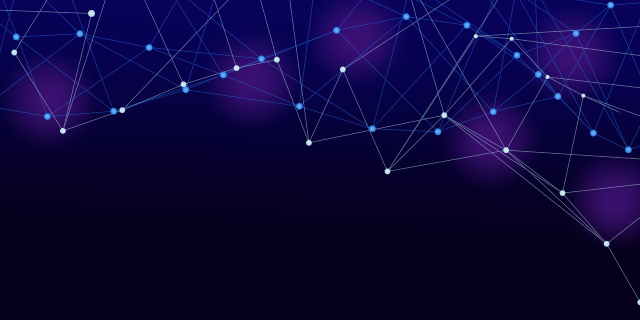
Write a WebGL 1 fragment shader that draws this background.

```glsl
precision highp float;
// Night-blue background with violet glows and a hanging network of linked dots.
uniform vec2 u_resolution;

// Colours
const vec3 SKY_TOP = vec3(0.030, 0.010, 0.350);
const vec3 SKY_LOW = vec3(0.022, 0.000, 0.115);
const vec3 GLOW = vec3(0.270, 0.075, 0.480);
const vec3 BLUE_LINE = vec3(0.120, 0.400, 0.850);
const vec3 PALE_LINE = vec3(0.650, 0.800, 0.850);
const vec3 BLUE_DOT = vec3(0.160, 0.560, 0.970);
const vec3 PALE_DOT = vec3(0.780, 0.940, 0.960);

// Sizes, in canvas heights
const float GLOW_RADIUS = 0.165;
const float LINE_HALF_WIDTH = 0.0010;
const float BLUE_RADIUS = 0.0105;
const float PALE_RADIUS = 0.0090;
const float LINE_ALPHA = 0.60;
const float RIGHT_EDGE = 2.05;
const vec2 LONE_NODE = vec2(0.286, 0.042);

// Counts
const int GLOWS = 6;
const int FRINGE = 14;
const int BLUES = 24;
const int HUBS = 4;

float pixel; // size of one pixel in canvas heights

float hash(float n) {
  return fract(sin(n * 12.9898) * 43758.547);
}

// Positions are (x, depth below the top edge).
vec2 glowCentre(float i) {
  float x = 0.21 + 0.56 * i - 0.042 * i * i + 0.06 * cos(2.62 * (i - 1.05));
  float high = 0.312 - 0.159 * i + 0.031 * i * i;
  float low = 0.156 + 0.094 * i;
  return vec2(x, mix(high, low, mod(i, 2.0)));
}

// Lower rim: a dip at the left, two teeth in the middle, a fall at the right.
vec2 fringeNode(float i) {
  float x = 0.099 + 0.1458 * i + 0.057 * cos(0.86 * (i - 4.0));
  float fall = max(i - 5.0, 0.0);
  float tooth = (1.0 - mod(i, 2.0)) * step(abs(i - 7.0), 1.5);
  return vec2(x, 0.164 + 0.245 * i * exp(1.0 - i) + 0.0122 * fall * fall + 0.26 * tooth);
}

// Zigzag of blue nodes whose swing grows to the right.
vec2 blueNode(float i) {
  float x = 0.2135 + 0.109 * i - 0.00094 * i * i + 0.073 * cos(0.3 * (i - 12.0));
  return vec2(x, 0.234 + (0.13 + 0.0052 * i) * cos(2.827 * i));
}

vec2 hubNode(float i) {
  return vec2(1.487 + 0.112 * i, 0.078 + 0.073 * i + 0.035 * cos(2.6 * i));
}

// Point just above the canvas where a strand leaves it.
vec2 exitAbove(vec2 node, float lean) {
  return vec2(node.x + lean, -0.03);
}

float link(vec2 p, vec2 a, vec2 b) {
  vec2 ab = b - a;
  float t = clamp(dot(p - a, ab) / dot(ab, ab), 0.0, 1.0);
  return clamp(0.5 + (LINE_HALF_WIDTH - length(p - a - ab * t)) / pixel, 0.0, 1.0);
}

// Dot with a brighter core
vec3 addDot(vec3 col, vec2 p, vec2 centre, float radius, vec3 tint) {
  float d = length(p - centre);
  float disc = clamp(0.5 + (radius - d) / pixel, 0.0, 1.0);
  float core = 1.0 - smoothstep(0.0, radius, d);
  return mix(col, mix(tint, vec3(1.0), 0.45 * core), 0.92 * disc);
}

void main() {
  pixel = 1.0 / u_resolution.y;
  vec2 p = gl_FragCoord.xy * pixel;
  p.y = 1.0 - p.y;

  // Sky and glows
  vec3 col = mix(SKY_TOP, SKY_LOW, smoothstep(-0.05, 0.75, p.y - 0.04 * p.x));
  for (int n = 0; n < GLOWS; n++) {
    float d = length(p - glowCentre(float(n))) / GLOW_RADIUS;
    col = mix(col, GLOW, 0.85 * pow(max(1.0 - d * d, 0.0), 1.6));
  }

  // Blue strands
  float blue = 0.0;
  for (int n = 0; n < BLUES; n++) {
    float i = float(n) - 2.0;
    vec2 a = blueNode(i);
    blue = max(blue, link(p, a, blueNode(i + 2.0)));
    blue = max(blue, link(p, a, blueNode(i + 3.0)));
    blue = max(blue, link(p, a, exitAbove(a, 0.5 * hash(i + 7.0) - 0.3)));
  }
  col = mix(col, BLUE_LINE, LINE_ALPHA * blue);

  // Pale strands
  float pale = link(p, LONE_NODE, vec2(-0.05, 0.03));
  pale = max(pale, link(p, LONE_NODE, fringeNode(1.0)));
  for (int n = 0; n < FRINGE; n++) {
    float i = float(n);
    vec2 a = fringeNode(i);
    if (n < FRINGE - 1) pale = max(pale, link(p, a, fringeNode(i + 1.0)));
    if (n == 6 || n == 9) pale = max(pale, link(p, a, fringeNode(i + 3.0)));
    if (n >= 8 && n < 11) pale = max(pale, link(p, a, fringeNode(i + 2.0)));
    if (n < 11) pale = max(pale, link(p, a, exitAbove(a, 0.9 * hash(i + 3.0) - 0.35)));
    if (n >= 8 && n < 12) pale = max(pale, link(p, a, hubNode(i - 8.0)));
    if (n >= 10 && n < 13) pale = max(pale, link(p, a, vec2(RIGHT_EDGE, 0.07 * i - 0.2)));
  }
  for (int n = 0; n < HUBS; n++) {
    float i = float(n);
    vec2 a = hubNode(i);
    pale = max(pale, link(p, a, hubNode(i + 1.0)));
    pale = max(pale, link(p, a, vec2(RIGHT_EDGE, 0.08 + 0.1 * i)));
  }
  col = mix(col, PALE_LINE, LINE_ALPHA * pale);

  // Dots
  for (int n = 0; n < BLUES; n++) col = addDot(col, p, blueNode(float(n) - 2.0), BLUE_RADIUS, BLUE_DOT);
  for (int n = 0; n < FRINGE; n++) col = addDot(col, p, fringeNode(float(n)), PALE_RADIUS, PALE_DOT);
  for (int n = 0; n < HUBS; n++) col = addDot(col, p, hubNode(float(n)), 0.7 * PALE_RADIUS, PALE_DOT);
  col = addDot(col, p, LONE_NODE, 1.2 * PALE_RADIUS, PALE_DOT);

  gl_FragColor = vec4(col, 1.0);
}
```
